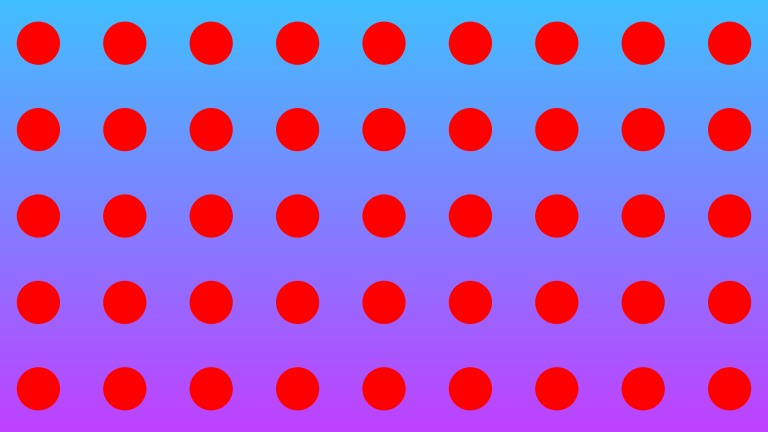
Write a Shadertoy shader that draws this pattern.

```glsl
// Grid of red dots over a vertical blue-to-violet gradient.
#define ROWS 5.0
#define DOT_RADIUS 0.25
#define DOT_COLOR vec3(1.0, 0.0, 0.0)
#define TOP_COLOR vec3(0.25, 0.75, 1.0)
#define BOTTOM_COLOR vec3(0.75, 0.25, 1.0)

// Signed distance to the nearest dot, in cell units
float dotGrid(vec2 p) {
    vec2 cell = fract(p + 0.5) - 0.5;
    return length(cell) - DOT_RADIUS;
}

void mainImage(out vec4 fragColor, in vec2 fragCoord) {
    // Square cells, with one dot at the canvas centre
    float cellsPerPixel = ROWS / iResolution.y;
    vec2 p = (fragCoord - 0.5 * iResolution.xy) * cellsPerPixel;

    // Background gradient
    vec3 color = mix(BOTTOM_COLOR, TOP_COLOR, fragCoord.y / iResolution.y);

    // Dots with a one-pixel smooth edge
    float coverage = clamp(0.5 - dotGrid(p) / cellsPerPixel, 0.0, 1.0);
    color = mix(color, DOT_COLOR, coverage);

    fragColor = vec4(color, 1.0);
}
```
